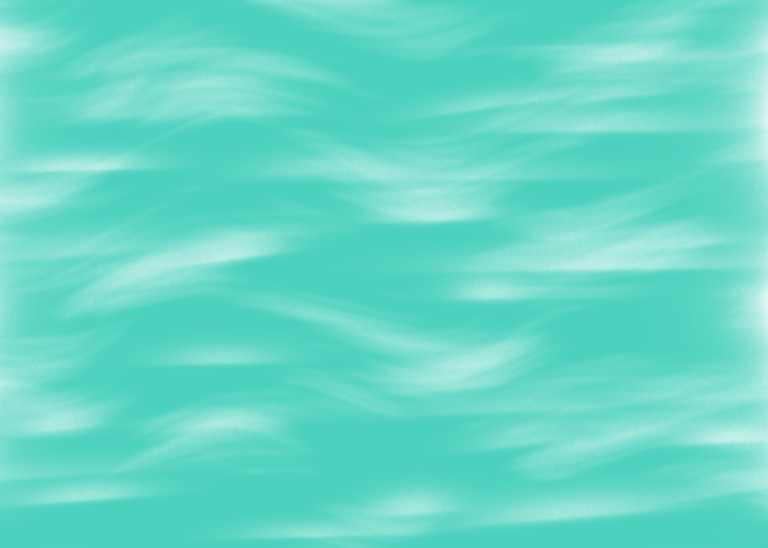
Write a Shadertoy shader that draws this texture.

```glsl
// Soft white wisps and haze brushed across a flat turquoise wash, with fine grain.

const vec3 TURQUOISE = vec3(0.295, 0.818, 0.743);
const vec3 MIST = vec3(0.985, 0.995, 0.99);

float hash(vec2 p) {
    vec3 q = fract(p.xyx * vec3(0.1031, 0.103, 0.0973));
    q += dot(q, q.yzx + 33.33);
    return fract((q.x + q.y) * q.z);
}

// Layered, warped sines; each layer is finer and flatter than the last.
float layeredSines(vec2 p, int layers) {
    float sum = 0.0;
    float amplitude = 0.52;
    for (int i = 0; i < layers; i++) {
        float phase = float(i) * 2.4;
        p += 0.55 * sin(p.yx * vec2(0.7, 0.9) + phase);
        sum += amplitude * sin(p.x + phase) * sin(p.y + 1.7 * phase);
        p = p * vec2(1.6, 2.3) + 1.3;
        amplitude *= 0.5;
    }
    return sum;
}

// One tapered streak: crisp along its underside, feathered above.
float wisp(vec2 p, float halfLength, float thickness, float slope) {
    p.y -= slope * p.x;
    float side = mix(0.3, 1.0, smoothstep(-0.06, 0.06, p.y));
    vec2 q = p / vec2(halfLength, thickness * side);
    return exp(-dot(q, q));
}

// Scatters at most one wisp in every cell of a jittered grid.
float wispLayer(vec2 uv, vec2 cells, float density, float strength, float seed) {
    vec2 p = uv * cells;
    vec2 home = floor(p);
    float clear = 1.0;
    for (int y = -1; y <= 1; y++) {
        for (int x = -1; x <= 1; x++) {
            vec2 id = home + vec2(x, y);
            vec2 key = id + seed;
            vec2 jitter = vec2(hash(key + 11.3), hash(key + 27.9));
            vec2 offset = p - id - mix(vec2(0.15), vec2(0.85), jitter);
            float size = hash(key + 41.7);
            float present = step(hash(key + 53.1), density);
            float peak = strength * mix(0.3, 1.0, hash(key + 67.4));
            float slope = mix(0.03, 0.55, pow(hash(key + 79.2), 2.0));
            float shape = wisp(offset, mix(0.2, 0.4, size), mix(0.32, 0.18, size), slope);
            clear *= 1.0 - present * peak * shape;
        }
    }
    return 1.0 - clear;
}

// Broad cloudy patches; the lower left stays almost plain.
float haze(vec2 uv) {
    vec2 p = vec2(uv.x, uv.y - 0.1 * uv.x) * vec2(11.0, 19.0);
    float bias = mix(-0.4, 0.04, smoothstep(0.04, 0.34, uv.y + 0.15 * uv.x));
    bias += 0.12 * smoothstep(0.5, 0.9, uv.y) * smoothstep(0.45, 0.05, uv.x);
    float level = layeredSines(p + 2.0, 4) + bias;
    float softened = 0.5 * (level + sqrt(level * level + 0.006));
    float bristles = 1.0 + 0.18 * layeredSines(uv * vec2(6.0, 90.0), 2);
    return 0.62 * softened * bristles;
}

// Pale fading along the two side borders, broken up with height.
float sideMist(vec2 uv) {
    float breakup = 0.75 + 0.5 * layeredSines(vec2(1.4, uv.y * 17.0), 3);
    float right = 0.75 * exp(-26.0 * (1.0 - uv.x));
    float left = 0.4 * exp(-30.0 * uv.x);
    return (left + right) * breakup * smoothstep(0.02, 0.2, uv.y);
}

// Smoothly interpolated speckle, centred on zero.
float grain(vec2 p) {
    vec2 id = floor(p);
    vec2 f = smoothstep(0.0, 1.0, fract(p));
    float low = mix(hash(id), hash(id + vec2(1, 0)), f.x);
    float high = mix(hash(id + vec2(0, 1)), hash(id + vec2(1, 1)), f.x);
    return mix(low, high, f.y) - 0.5;
}

void mainImage(out vec4 fragColor, in vec2 fragCoord) {
    vec2 uv = fragCoord / iResolution.xy;
    float aspect = iResolution.x / iResolution.y;

    // Combine the veils as layers of thin paint.
    float clear = 1.0 - clamp(haze(uv), 0.0, 1.0);
    clear *= 1.0 - wispLayer(uv, vec2(4.0, 8.0), 0.55, 0.65, 5.0);
    clear *= 1.0 - wispLayer(uv + 0.13, vec2(2.0, 7.0), 0.4, 0.5, 90.0);
    clear *= 1.0 - clamp(sideMist(uv), 0.0, 1.0);
    float veil = 1.0 - clear;

    // Speckle shows only where the veil is partly transparent.
    float speckle = grain(uv * vec2(aspect, 1.0) * 340.0);
    veil += 0.3 * speckle * veil * (1.0 - veil);

    fragColor = vec4(mix(TURQUOISE, MIST, clamp(veil, 0.0, 1.0)), 1.0);
}
```
